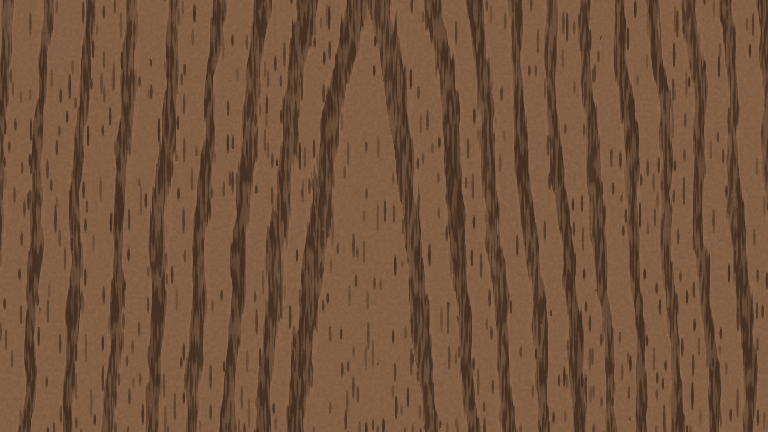
Give the GLSL for this texture, as a WebGL 1 fragment shader.

```glsl
precision highp float;
// Flat-sawn brown oak: dark growth rings rise to a pointed arch, with short pores.
// A warped ring coordinate places the bands; stretched gradient noise frays them
// into vertical fibres, and jittered cells scatter the pores.
uniform vec2 u_resolution;

#define ARCH_X 0.842        // axis of the arch, in canvas heights
#define ARCH_SPREAD 0.20    // how far the inner rings open downwards
#define RING_DRIFT 0.05     // how far the outer rings lean
#define WOBBLE 0.025        // slow sideways wander of the rings
#define BAND_WIDTH 0.0125   // half width of an outer band
#define BAND_SWELL 0.017    // extra half width near the axis
#define FRAY 0.80           // raggedness of band edges
#define FIBRE_CONTRAST 1.05 // light and dark fibres inside a band
#define PORE_DENSITY 0.27
#define PORE_WIDTH 0.0032   // half width of a pore
#define GRAIN 0.065         // fine surface speckle

const vec3 GROUND = vec3(0.502, 0.370, 0.270);
const vec3 BAND   = vec3(0.392, 0.284, 0.204);
const vec3 DEEP   = vec3(0.272, 0.188, 0.130);

float hash(vec2 p) {
  vec3 q = fract(vec3(p.xyx) * vec3(0.1031, 0.1030, 0.0973));
  q += dot(q, q.yzx + 33.33);
  return fract((q.x + q.y) * q.z);
}

float corner(vec2 cell, vec2 offset) {
  float angle = 6.2832 * hash(cell);
  return dot(vec2(cos(angle), sin(angle)), offset);
}

// Gradient noise, roughly -0.7 to 0.7
float noise(vec2 p) {
  vec2 i = floor(p), f = p - i;
  vec2 u = f * f * f * (f * (f * 6.0 - 15.0) + 10.0);
  vec2 e = vec2(1.0, 0.0);
  return mix(mix(corner(i, f), corner(i + e, f - e), u.x),
             mix(corner(i + e.yx, f - e.yx), corner(i + 1.0, f - 1.0), u.x), u.y);
}

// x: signed distance to the nearest ring, y: its index, z: distance to the axis
vec3 nearestRing(vec2 p) {
  float x = p.x - ARCH_X;
  x += WOBBLE * noise(p * vec2(3.5, 2.8) + 17.0);
  x += 0.32 * WOBBLE * noise(p * vec2(9.0, 11.0) + 41.0);
  float w = abs(x), drop = 1.0 - p.y;

  // Follow the ring up to the top edge
  float spread = ARCH_SPREAD * exp(-6.0 * w);
  float top = w - drop * (RING_DRIFT + spread);

  // Frequency, offset and inner stretch differ on the two sides
  vec3 side = x < 0.0 ? vec3(10.3, 0.5, 0.35) : vec3(12.3, -0.35, 1.3);
  float inner = side.z * exp(-8.0 * max(top, 0.0));
  float ring = top * side.x + side.y + inner;
  float slope = (1.0 + 6.0 * drop * spread) * (side.x - 8.0 * inner);
  float id = max(1.0, floor(ring + 0.5));
  return vec3((ring - id) / slope, id + (x < 0.0 ? 40.0 : 0.0), w);
}

// Short vertical dashes, one jittered candidate per cell
float pores(vec2 p, float seed, float density, float px) {
  vec2 size = vec2(0.021, 0.082);
  vec2 q = p / size + seed;
  q.y += 7.0 * hash(vec2(floor(q.x), seed));
  vec2 cell = floor(q);
  float len = hash(cell + 3.7), tone = hash(cell + 8.3);
  vec2 d = fract(q) - 0.5;
  d.x += 0.5 * (hash(cell + 5.1) - 0.5);
  d = abs(d * size);
  float halfLen = mix(0.013, 0.034, len * len);
  float taper = PORE_WIDTH * (1.0 - 0.4 * d.y / halfLen);
  float dash = (1.0 - smoothstep(taper - 0.5 * px, taper + 0.5 * px, d.x))
             * (1.0 - smoothstep(halfLen - 0.006, halfLen + 0.004, d.y));
  return dash * step(hash(cell), density) * mix(0.35, 1.0, tone);
}

void main() {
  vec2 p = gl_FragCoord.xy / u_resolution.y;
  float px = 1.0 / u_resolution.y;

  // Vertical fibres at two scales
  float coarse = noise(p * vec2(85.0, 9.0));
  float fine = noise(p * vec2(175.0, 19.0) + 63.0);

  // Growth bands with frayed edges
  vec3 ring = nearestRing(p);
  float width = BAND_WIDTH + BAND_SWELL * exp(-5.0 * ring.z);
  width *= 1.0 + 0.55 * noise(vec2(ring.y * 5.37, p.y * 3.2));
  float edge = abs(ring.x) / width + FRAY * (0.55 * coarse + 0.55 * fine);
  float soft = 0.06 + 0.4 * px / width;
  float band = 1.0 - smoothstep(1.0 - soft, 1.0 + soft, edge);

  // Crisp dark strands over a paler body, heavier in some stretches
  float strands = smoothstep(-0.26, 0.26, fine - 0.7 * coarse) - 0.5;
  float fibres = 0.70 + 0.55 * FIBRE_CONTRAST * strands;
  fibres += 0.30 * noise(vec2(ring.y * 3.71 + 8.0, p.y * 2.3));
  fibres += 0.10 * clamp(ring.x / width, -1.0, 1.0);
  float depth = band * clamp(fibres, 0.25, 1.0);

  // Pores gather in loose patches and low inside the arch
  float density = PORE_DENSITY + 0.38 * noise(p * vec2(5.0, 3.5) + 29.0);
  density += 0.22 * exp(-7.0 * ring.z) * (1.0 - p.y);
  for (int i = 0; i < 2; i++) {
    depth = max(depth, pores(p, 11.3 + 23.7 * float(i), density, px));
  }

  // Wood tones, a pale rim beside the bands, and speckle
  vec3 color = mix(GROUND, BAND, min(depth * 2.0, 1.0));
  color = mix(color, DEEP, max(depth * 2.0 - 1.0, 0.0));
  float rim = smoothstep(1.0, 1.2, edge) * (1.0 - smoothstep(1.2, 1.6, edge));
  color *= 1.0 + 0.04 * rim * (1.0 - depth);
  color *= 1.0 + GRAIN * (noise(p * 150.0) + 0.6 * noise(p * 75.0 + 9.0));
  gl_FragColor = vec4(color, 1.0);
}
```
